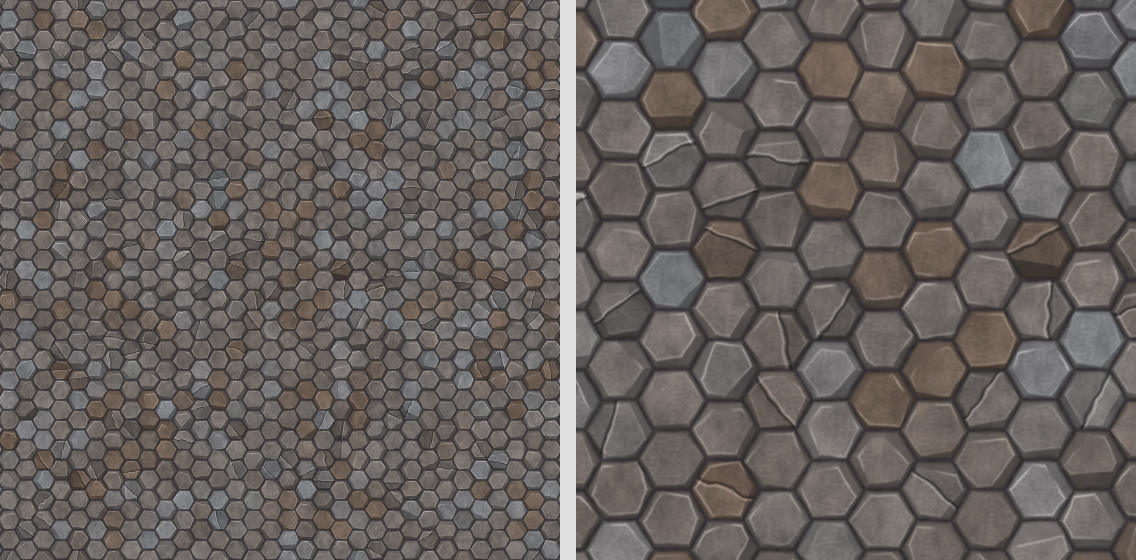
Left: the whole. Right: its middle third, enlarged.
A three.js fragment shader for this texture:

```glsl
// Worn hexagonal stone paving: 32 columns by 28 rows of flat-topped setts.
// Each sett is cut by randomly tilted planes into a body and a bevelled top,
// then tinted grey, slate or rust and worn with pale edges, grain and cracks.
varying vec2 vUv;

float hash(vec2 p) {
  return fract(sin(dot(p, vec2(127.1, 311.7))) * 43758.5);
}

float noise(vec2 p) {
  vec2 i = floor(p), f = fract(p);
  f = f * f * (3.0 - 2.0 * f);
  return mix(mix(hash(i), hash(i + vec2(1.0, 0.0)), f.x),
             mix(hash(i + vec2(0.0, 1.0)), hash(i + vec2(1.0, 1.0)), f.x), f.y);
}

float fbm(vec2 p) {
  float sum = 0.0, gain = 0.5;
  for (int i = 0; i < 4; i++) {
    sum += gain * noise(p);
    p = p * 2.03 + 17.3;
    gain *= 0.5;
  }
  return sum / 0.9375;
}

// Offset from the nearest sett centre in xy, its column and row in zw
vec4 hexCell(vec2 p) {
  vec4 nearest = vec4(9.0);
  for (int k = -1; k <= 1; k++) {
    float column = floor(p.x / 0.866) + float(k);
    float shift = 0.5 * mod(column, 2.0);
    float row = floor(p.y - shift + 0.5);
    vec2 offset = p - vec2((column + 0.5) * 0.866, row + shift);
    if (dot(offset, offset) < dot(nearest.xy, nearest.xy))
      nearest = vec4(offset, mod(column, 32.0), mod(row, 28.0));
  }
  return nearest;
}

vec3 stoneColour(vec2 id) {
  vec3 grey = mix(vec3(0.405, 0.375, 0.355), vec3(0.445, 0.425, 0.415), hash(id + 3.1));
  vec3 slate = vec3(0.455, 0.465, 0.485);
  vec3 rust = vec3(0.42, 0.35, 0.3);
  float patchy = 0.25 * (noise(id * 0.3 + 40.0) - 0.5);
  float pick = hash(id + 8.7) + patchy;
  vec3 stone = mix(grey, slate, 0.85 * smoothstep(0.7, 0.98, pick));
  stone = mix(stone, rust, 0.8 * smoothstep(0.25, 0.02, pick));
  return stone * mix(0.94, 1.08, hash(id + 5.9));
}

void main() {
  vec2 p = vUv * vec2(27.712, 28.0);
  vec4 cell = hexCell(p);
  vec2 o = cell.xy, id = cell.zw;
  vec2 wobble = vec2(noise(p * 5.0), noise(p * 5.0 + 31.0)) - 0.5;

  // Six sides, plus a seventh plane that chips the top
  float body = 1.0, top = 1.0;
  vec2 facing = vec2(0.0, 1.0);
  for (int k = 0; k < 7; k++) {
    float side = float(k);
    vec2 seed = id + vec2(side * 37.0, side * 11.0 + 2.0);
    float r = hash(seed), t = hash(seed + 61.0) - 0.5;
    float angle = (side + 0.5) * 1.0472;
    float bevel = 0.07 + 0.17 * r * r * r * r;
    if (k < 6) {
      float sway = angle + 0.06 * t;
      body = min(body, 0.498 - 0.02 * r - dot(o + 0.02 * wobble, vec2(cos(sway), sin(sway))));
      angle += 0.42 * t;
    } else {
      angle = 6.2832 * hash(seed + 19.0);
      bevel = mix(-0.1, 0.38, r * r);
    }
    vec2 normal = vec2(cos(angle), sin(angle));
    float d = 0.5 - bevel - dot(o + 0.03 * wobble, normal);
    if (d < top) {
      top = d;
      facing = normal;
    }
  }

  // Top face: blotches, grain, vertical streaks and a slight tilt
  vec3 stone = stoneColour(id);
  float blotch = fbm(p * 4.0 + hash(id) * 50.0) - 0.5;
  float grain = noise(p * 22.0) - 0.5;
  float streak = noise(p * vec2(12.0, 3.0) + 70.0) - 0.5;
  vec2 tilt = vec2(hash(id + 14.0), hash(id + 23.0)) - 0.5;
  vec3 colour = stone * (1.04 + 0.28 * blotch + 0.12 * grain + 0.08 * streak + 0.28 * dot(o, tilt));

  // Bevels, lit from above
  vec3 slope = stone * (0.84 + 0.12 * facing.y - 0.04 * facing.x + 0.25 * blotch);
  colour = mix(slope, colour, smoothstep(-0.025, 0.025, top));

  // Pale, thin worn rim of the top face
  float wear = smoothstep(0.2, 0.7, noise(p * 3.0 + 90.0)) * mix(0.35, 1.0, hash(id + 27.0));
  float rim = exp(-pow((top - 0.002) / 0.024, 2.0));
  colour += vec3(0.215, 0.215, 0.21) * rim * wear * (0.85 + 0.2 * facing.y);

  // A few split setts: one half sunken, a dark crack and a pale lip
  float turn = 6.2832 * hash(id + 44.0);
  float crack = dot(o + 0.09 * wobble, vec2(cos(turn), sin(turn))) + 0.4 * (hash(id + 52.0) - 0.5);
  float cracked = step(0.86, hash(id + 33.0));
  colour *= 1.0 - 0.16 * cracked * smoothstep(0.02, -0.02, crack);
  colour *= 1.0 - 0.42 * cracked * exp(-pow(crack / 0.026, 2.0));
  colour += 0.13 * cracked * exp(-pow((crack - 0.05) / 0.023, 2.0));

  // Soft shade near the joint, then the dark joint itself
  colour *= mix(0.78, 1.0, smoothstep(0.0, 0.075, body));
  vec3 joint = vec3(0.2, 0.18, 0.195) * (0.9 + 0.3 * noise(p * 9.0));
  colour = mix(joint, colour, smoothstep(-0.018, 0.036, body));

  gl_FragColor = vec4(colour, 1.0);
}
```
